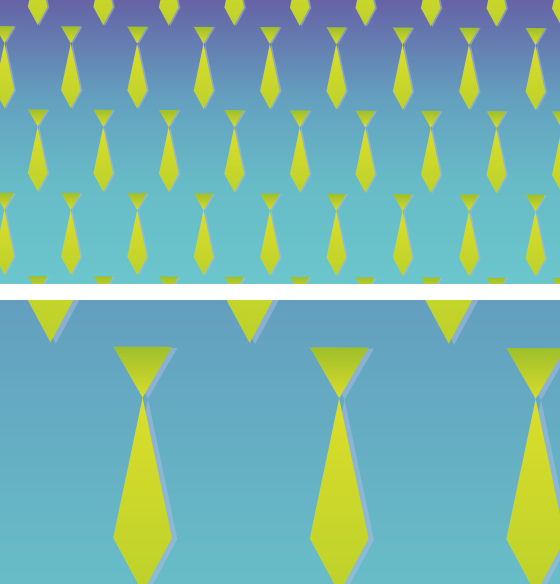
Top, the full canvas; bottom, a detail of the centre.
Reproduce this pattern procedurally as a Shadertoy shader.

```glsl
// Staggered rows of neckties over a vertical violet-to-teal gradient.
// Each tie is a triangular knot and a kite-shaped blade made of half-planes,
// mirrored about its axis, with a pale offset shadow. Unit: canvas height.

#define ROW_PITCH 0.2932
#define FIRST_TOP 0.0921
#define ROW_TILT 0.0035
#define EVEN_ROW vec2(0.0154, 0.2337)  // first axis, column pitch
#define ODD_ROW vec2(0.1325, 0.2307)
#define HALF_WIDTH 0.0345
#define KNOT_END 0.0597
#define BLADE_WIDEST 0.2244
#define BLADE_TIP 0.2885
#define SHADOW_SHIFT vec2(0.0064, 0.0013)
#define SHADOW_TINT vec3(0.66, 0.73, 0.89)
#define SHADOW_ALPHA 0.55

// Signed distance to the line from a to b, negative towards the tie's axis
float edge(vec2 p, vec2 a, vec2 b) {
    vec2 d = normalize(b - a);
    return dot(p - a, vec2(d.y, -d.x));
}

// y runs downwards from the top of the knot
float tie(vec2 p) {
    p.x = abs(p.x);
    vec2 waist = vec2(0.0, KNOT_END);
    vec2 hip = vec2(HALF_WIDTH, BLADE_WIDEST);
    float knot = max(-p.y, edge(p, vec2(HALF_WIDTH, 0.0), waist));
    float blade = max(edge(p, waist, hip), edge(p, hip, vec2(0.0, BLADE_TIP)));
    return min(knot, blade);
}

float coverage(float d, float px) {
    return clamp(0.5 - d / px, 0.0, 1.0);
}

vec3 background(float y) {
    vec3 c = mix(vec3(0.40, 0.385, 0.65), vec3(0.39, 0.63, 0.75), clamp(y / 0.35, 0.0, 1.0));
    c = mix(c, vec3(0.405, 0.735, 0.78), clamp((y - 0.35) / 0.30, 0.0, 1.0));
    return mix(c, vec3(0.42, 0.775, 0.80), clamp((y - 0.65) / 0.35, 0.0, 1.0));
}

vec3 fabric(float y) {
    vec3 knot = mix(vec3(0.62, 0.75, 0.17), vec3(0.85, 0.86, 0.17), y / KNOT_END);
    float t = clamp((y - KNOT_END) / (BLADE_TIP - KNOT_END), 0.0, 1.0);
    vec3 blade = mix(vec3(0.86, 0.87, 0.17), vec3(0.74, 0.82, 0.17), t);
    return y < KNOT_END ? knot : blade;
}

void mainImage(out vec4 fragColor, in vec2 fragCoord) {
    float px = 1.0 / iResolution.y;
    vec2 p = vec2(fragCoord.x, iResolution.y - fragCoord.y) * px;
    vec3 color = background(p.y);

    // Row and column repeat, with a slight downward drift to the right
    float y = p.y - FIRST_TOP - ROW_TILT * p.x;
    float margin = 0.002;
    float row = floor((y + margin) / ROW_PITCH);
    vec2 spacing = mod(row, 2.0) < 0.5 ? EVEN_ROW : ODD_ROW;
    float column = floor((p.x - spacing.x) / spacing.y + 0.5);
    vec2 q = vec2(p.x - spacing.x - column * spacing.y, y - row * ROW_PITCH);

    // Shadow, then fabric
    float shadow = coverage(tie(q - SHADOW_SHIFT), px);
    color = mix(color, SHADOW_TINT, SHADOW_ALPHA * shadow);
    color = mix(color, fabric(q.y), coverage(tie(q), px));
    fragColor = vec4(color, 1.0);
}
```
